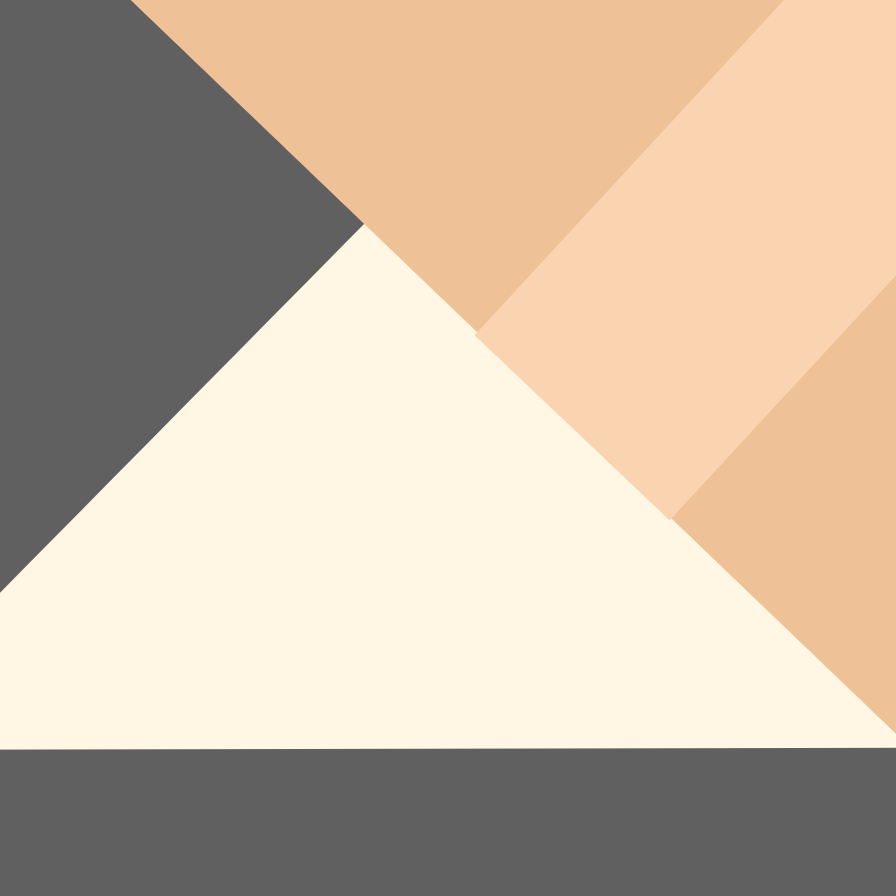
Give the GLSL for this background, as a Shadertoy shader.

```glsl
// Flat paper-cut composition: a cream field under a grey corner, a tan slope
// crossed by a peach band, and a grey floor. Each shape is an intersection of
// antialiased half-planes, painted from back to front.

// Coverage of the half-plane to the left of the directed line a -> b.
float leftOf(vec2 p, vec2 a, vec2 b) {
    vec2 dir = normalize(b - a);
    vec2 rel = p - a;
    float dist = dir.x * rel.y - dir.y * rel.x;
    return clamp(dist * min(iResolution.x, iResolution.y) + 0.5, 0.0, 1.0);
}

void mainImage(out vec4 fragColor, in vec2 fragCoord) {
    vec2 uv = fragCoord / iResolution.xy;

    vec3 cream = vec3(1.0, 0.965, 0.89);
    vec3 grey  = vec3(0.378);
    vec3 tan_  = vec3(0.935, 0.76, 0.588);
    vec3 peach = vec3(0.98, 0.827, 0.69);

    // Grey corner above the rising edge
    vec3 color = mix(cream, grey, leftOf(uv, vec2(0.0, 0.3385), vec2(0.4063, 0.75)));

    // Tan slope on the upper right
    color = mix(color, tan_, leftOf(uv, vec2(0.1458, 1.0), vec2(1.0, 0.181)));

    // Peach band, its blunt end slightly overhanging the slope
    vec2 endTop = vec2(0.5296, 0.6259);
    vec2 endLow = vec2(0.7474, 0.4193);
    float band = leftOf(uv, vec2(0.875, 1.0), endTop)
               * leftOf(uv, endTop, endLow)
               * leftOf(uv, endLow, vec2(1.0, 0.6927));
    color = mix(color, peach, band);

    // Grey floor with a barely tilted top
    color = mix(color, grey, leftOf(uv, vec2(1.0, 0.1654), vec2(0.0, 0.1634)));

    fragColor = vec4(color, 1.0);
}
```
